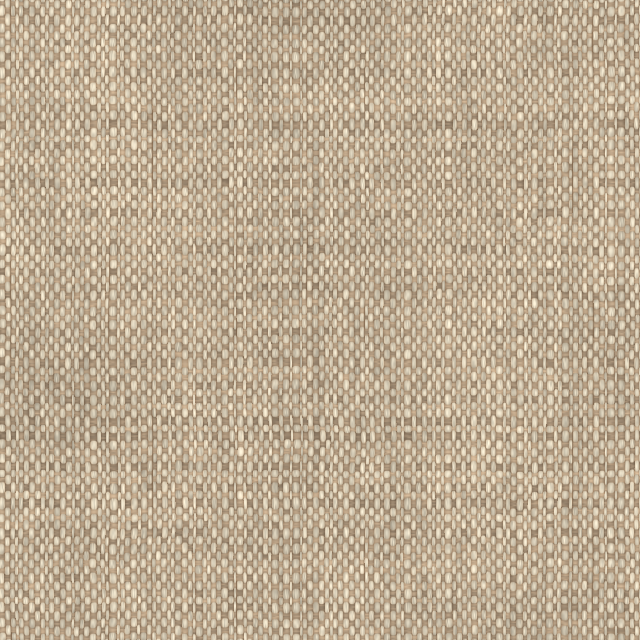
This texture is drawn by a three.js fragment shader. Its source:

```glsl
// Plain-weave linen-like cloth: cream warp beads standing over a tan weft.
// Uneven thread edges give thick and thin yarns; a checkerboard decides which
// yarn is on top, and each raised warp is a shaded superellipse with fibres.

#define WARPS 126.0        // threads across
#define WEFTS 86.0         // threads down
#define WARP_JITTER 0.64   // unevenness of warp widths, below 1
#define WEFT_JITTER 0.46   // unevenness of weft widths, below 1
#define OVERLAP 0.19       // how far a bead runs over the next weft
#define FIBRE 0.20         // strength of the fibre streaks
#define TONE 0.10          // brightness change from thread to thread
#define BROAD 0.075        // brightness change over the cloth
#define CREAM vec3(0.875, 0.840, 0.755)
#define CREAM_EDGE vec3(0.640, 0.555, 0.455)
#define TAN vec3(0.710, 0.620, 0.515)
#define SHADOW vec3(0.490, 0.385, 0.285)

varying vec2 vUv;

const float WARP_SEED = 17.0;
const float WEFT_SEED = 53.0;

float hash(vec2 p) {
  vec3 q = fract(p.xyx * 0.1031);
  q += dot(q, q.yzx + 33.33);
  return fract((q.x + q.y) * q.z);
}

float noise(vec2 p) {
  vec2 c = floor(p), f = fract(p);
  f = f * f * (3.0 - 2.0 * f);
  return mix(mix(hash(c), hash(c + vec2(1.0, 0.0)), f.x),
             mix(hash(c + vec2(0.0, 1.0)), hash(c + 1.0), f.x), f.y);
}

// Lower edge of thread i, moved off the even grid
float threadEdge(float i, float jitter, float seed) {
  return i + jitter * (hash(vec2(i + 7.0, seed)) - 0.5);
}

// Index of the thread that covers x
float threadAt(float x, float jitter, float seed) {
  float i = floor(x);
  if (x < threadEdge(i, jitter, seed)) return i - 1.0;
  if (x >= threadEdge(i + 1.0, jitter, seed)) return i + 1.0;
  return i;
}

// Crossing of two threads: centre in xy, half size in zw
vec4 crossing(vec2 id) {
  vec2 lo = vec2(threadEdge(id.x, WARP_JITTER, WARP_SEED),
                 threadEdge(id.y, WEFT_JITTER, WEFT_SEED));
  vec2 hi = vec2(threadEdge(id.x + 1.0, WARP_JITTER, WARP_SEED),
                 threadEdge(id.y + 1.0, WEFT_JITTER, WEFT_SEED));
  return vec4(0.5 * (lo + hi), 0.5 * (hi - lo));
}

// Thick wefts are darker, thin ones paler
vec3 weftColor(vec2 p, vec2 id) {
  vec4 cell = crossing(id);
  vec2 q = (p - cell.xy) / cell.zw;
  float body = (1.0 - 0.5 * q.y * q.y) * (1.0 - 0.35 * q.x * q.x);
  float streak = noise(vec2(p.x * 1.2, p.y * 5.0)) - 0.5;
  float tone = 0.6 * hash(vec2(id.y, 91.0)) + 1.6 * hash(id + 5.0) - 1.1;
  float thick = 0.3 * (cell.w - 0.5);
  return mix(SHADOW, TAN, body) * (1.0 + FIBRE * streak + TONE * tone - thick);
}

// Raised warp at one crossing: colour in rgb, coverage in a
vec4 warpBead(vec2 p, vec2 id) {
  vec4 cell = crossing(id);
  vec2 q = (p - cell.xy) / (cell.zw + vec2(0.06, OVERLAP));
  q.x += 0.12 * (hash(id + 31.0) - 0.5);
  vec2 a = abs(q);
  float r = pow(a.x * a.x * a.x + a.y * a.y * a.y, 1.0 / 3.0);
  float body = clamp((1.0 - 0.85 * q.x * q.x) * (1.0 - 0.45 * q.y * q.y), 0.0, 1.0);
  float streak = noise(vec2(p.x * 4.5, p.y * 1.5) + 40.0) - 0.5;
  float tone = 0.7 * hash(vec2(id.x, 23.0)) + hash(id + 11.0) - 0.85;
  vec3 color = mix(CREAM_EDGE, CREAM, body);
  color *= 1.0 + FIBRE * streak + TONE * tone;
  return vec4(color, 1.0 - smoothstep(0.76, 1.12, r));
}

void main() {
  // Slight sway of the threads
  vec2 p = vUv * vec2(WARPS, WEFTS);
  p += 0.35 * vec2(noise(vUv * vec2(7.0, 16.0)), noise(vUv * vec2(16.0, 7.0) + 9.0));

  vec2 id = vec2(threadAt(p.x, WARP_JITTER, WARP_SEED),
                 threadAt(p.y, WEFT_JITTER, WEFT_SEED));
  vec3 color = weftColor(p, id);

  // Raised warps of this row and of the rows above and below
  for (int k = -1; k <= 1; k++) {
    vec2 n = id + vec2(0.0, float(k));
    if (mod(n.x + n.y, 2.0) < 0.5) {
      vec4 bead = warpBead(p, n);
      color = mix(color, bead.rgb, bead.a);
    }
  }

  // Dark seams beside a few warps, broken along their length
  vec4 cell = crossing(id);
  float seam = smoothstep(0.4, 1.0, (p.x - cell.x) / cell.z);
  seam *= step(0.93, hash(vec2(id.x, 71.0)));
  seam *= smoothstep(0.3, 0.6, noise(vec2(id.x, vUv.y * 14.0)));
  color = mix(color, SHADOW, 0.6 * seam);

  // Broad patches and bands along both thread directions
  float broad = noise(vUv * vec2(7.0, 5.0) + 3.0) - 0.5;
  broad += 0.6 * (noise(vUv * vec2(36.0, 3.0) + 60.0) - 0.5);
  broad += 0.5 * (noise(vUv * vec2(3.0, 36.0) + 80.0) - 0.5);
  gl_FragColor = vec4(color * (1.0 + BROAD * broad), 1.0);
}
```
